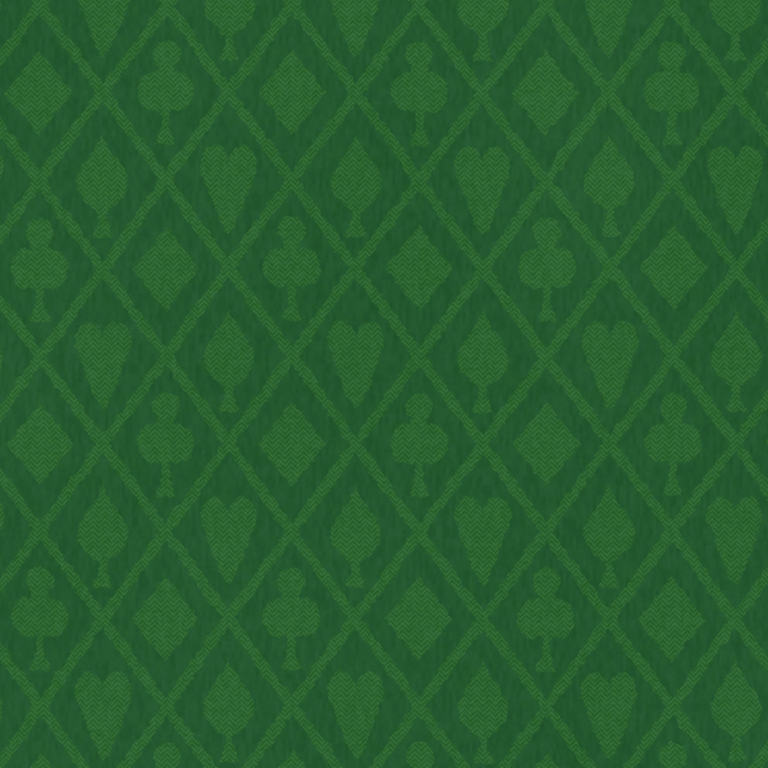
This pattern is drawn by a Shadertoy shader. Its source:

```glsl
// Green damask card-table cloth: a slanted lattice of woven bands whose cells
// hold diamonds, clubs, hearts and spades in turn. Shapes are distance formulas
// in skewed lattice cells; herringbone threads and flecks give the weave.

float hash(vec2 p) {
    p = fract(p * vec2(0.1031, 0.1137));
    p += dot(p, p.yx + 33.33);
    return fract((p.x + p.y) * p.x * 17.3);
}

float noise(vec2 p) {
    vec2 i = floor(p), f = fract(p);
    f = f * f * (3.0 - 2.0 * f);
    return mix(mix(hash(i), hash(i + vec2(1, 0)), f.x),
               mix(hash(i + vec2(0, 1)), hash(i + vec2(1, 1)), f.x), f.y);
}

// Thin stalk that flares into a foot at its lower end
float stem(vec2 p, float bottom, float top) {
    float halfWidth = 0.05 + 0.08 * (1.0 - smoothstep(bottom, bottom + 0.25, p.y));
    return max(abs(p.x) - halfWidth, max(bottom - p.y, p.y - top));
}

float diamond(vec2 p) {
    return (abs(p.x) / 0.44 + abs(p.y) / 0.55 - 1.0) * 0.34;
}

float club(vec2 p) {
    float lobes = min(length(p - vec2(0.0, 0.49)) - 0.18,
                      length(vec2(abs(p.x) - 0.15, (p.y - 0.01) * 0.85)) - 0.22);
    float neck = max(abs(p.x) - 0.11, abs(p.y - 0.2) - 0.2);
    return min(min(lobes, neck), stem(p, -0.68, 0.0));
}

float heart(vec2 p) {
    float lobes = length(vec2(abs(p.x) - 0.18, (p.y - 0.2) * 0.73)) - 0.185;
    float taper = clamp((p.y + 0.69) / 0.89, 0.0, 1.0);
    float body = max(abs(p.x) - 0.365 * pow(taper, 0.72), abs(p.y + 0.245) - 0.445);
    return min(lobes, body * 0.9);
}

float spade(vec2 p) {
    float t = clamp((0.62 - p.y) / 1.06, 0.0, 1.0);
    float leaf = abs(p.x) - 0.33 * sin(3.14159 * pow(t, 1.45));
    leaf = max(leaf, abs(p.y - 0.09) - 0.53);
    return min(leaf * 0.9, stem(p, -0.73, -0.3));
}

void mainImage(out vec4 fragColor, in vec2 fragCoord) {
    vec2 uv = fragCoord / iResolution.y;

    // Slow stretch of the cloth plus thread-sized ragged edges
    vec2 p = uv + 0.004 * (vec2(noise(uv * 6.0), noise(uv * 6.0 + 40.0)) - 0.5);
    p += 0.0045 * (vec2(noise(uv * vec2(110, 250)), noise(uv * vec2(190, 130) + 70.0)) - 0.5);

    // Skewed lattice: a cell centre lies at every integer pair
    vec2 pitch = vec2(0.1648, 0.2282);
    vec2 g = (vec2(p.x, 1.0 - p.y) - vec2(0.0517, 0.121)) / pitch;
    vec2 lattice = vec2(g.x + g.y, g.x - g.y);
    vec2 cell = floor(lattice + 0.5);
    vec2 f = lattice - cell;

    // Bands between cells, slightly uneven in width
    vec2 toBand = (0.5 - abs(f)) / length(1.0 / pitch);
    float band = min(toBand.x, toBand.y) - 0.0068 - 0.002 * (noise(uv * 45.0) - 0.5);

    // Suit by the parity of row and diagonal
    vec2 q = vec2(f.x + f.y, f.y - f.x) * 0.5 * pitch * 10.0;
    bool evenRow = mod(cell.x - cell.y, 2.0) < 0.5;
    bool evenDiagonal = mod(cell.x, 2.0) < 0.5;
    float suit = evenRow ? (evenDiagonal ? diamond(q) : club(q))
                         : (evenDiagonal ? heart(q) : spade(q));

    float soft = max(0.0014, 0.8 / iResolution.y);
    float raised = 1.0 - smoothstep(-soft, soft, min(band, suit * 0.1));

    // Herringbone threads on the raised parts
    float zigzag = abs(fract(uv.x * 62.0) - 0.5) * 2.6;
    float thread = 0.5 + 0.5 * sin(6.28318 * (uv.y * 155.0 + zigzag));
    thread = mix(thread, noise(uv * vec2(260, 210) + 9.0), 0.42);
    vec3 raisedColor = mix(vec3(0.135, 0.355, 0.155), vec3(0.222, 0.442, 0.235), thread);

    // Upright flecks on the ground
    float fleck = noise(uv * vec2(230, 75)) * 0.65 + noise(uv * vec2(310, 240) + 21.0) * 0.35;
    vec3 groundColor = mix(vec3(0.122, 0.322, 0.163), vec3(0.164, 0.372, 0.209), fleck);

    vec3 color = mix(groundColor, raisedColor, raised);
    color += 0.012 * (noise(uv * 4.0 + 13.0) - 0.5);
    color.b += 0.02 * (noise(uv * vec2(140, 120) + 55.0) - 0.5);
    fragColor = vec4(color, 1.0);
}
```
